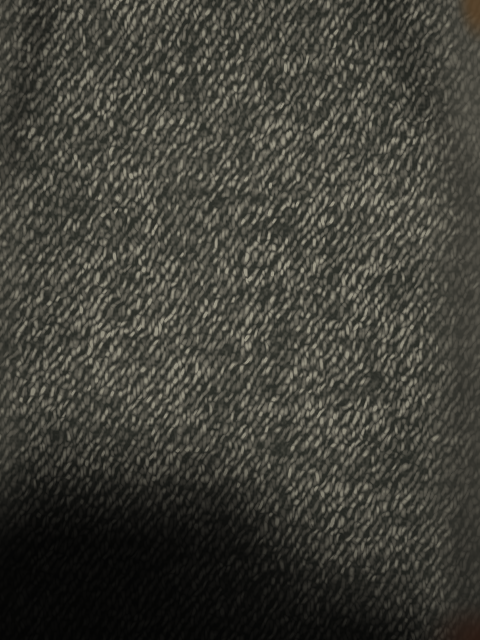
Write a Shadertoy shader that draws this texture.

```glsl
// Worn grey denim: a steep twill of pale, blocky stitches over dark yarn.
// Stitches are soft blobs on a sheared, wandering grid, with random wear per
// stitch and thread; broad light, folds and a lower shadow are laid on top.

float hash(vec2 p) {
    return fract(sin(dot(p, vec2(127.1, 311.7))) * 4375.85);
}

// Broad uneven wear from layered sines, about -1 to 1
float clouds(vec2 p) {
    float sum = 0.0, amp = 0.5;
    for (int i = 0; i < 4; i++) {
        sum += amp * sin(p.x + 1.7 * sin(p.y * 0.8)) * cos(p.y + 1.3 * sin(p.x * 0.7));
        p = mat2(1.2, 1.4, -1.4, 1.2) * p + 2.3;
        amp *= 0.65;
    }
    return sum;
}

// Fibre grain, smooth between lattice points
float fibre(vec2 p) {
    vec2 cell = floor(p), f = fract(p);
    f = f * f * (3.0 - 2.0 * f);
    return mix(mix(hash(cell), hash(cell + vec2(1, 0)), f.x),
               mix(hash(cell + vec2(0, 1)), hash(cell + vec2(1, 1)), f.x), f.y);
}

// Brightness of the pale stitches; each column is shifted up a third
float twill(vec2 p) {
    vec2 pitch = vec2(0.0068, 0.0275);
    float column = floor(p.x / pitch.x);
    float stitch = 0.0;
    for (int i = -1; i <= 1; i++) {
        float c = column + float(i);
        float row = floor(p.y / pitch.y - c / 3.0);
        for (int j = -1; j <= 1; j++) {
            vec2 id = vec2(c, row + float(j));
            vec2 jitter = vec2(hash(id + 3.7), hash(id + 8.1)) - 0.5;
            vec2 center = pitch * vec2(c + 0.5, id.y + 0.5 + c / 3.0);
            vec2 d = p - center - jitter * vec2(0.0036, 0.0095);
            // Lean a little, less than the twill line
            float lean = 0.30 + 0.7 * (hash(id + 5.3) - 0.5);
            d = mat2(cos(lean), sin(lean), -sin(lean), cos(lean)) * d;
            d /= vec2(0.0034 + 0.0014 * hash(id + 6.6), 0.0062 + 0.0050 * hash(id + 1.9));
            // Fourth powers give blocky ends
            d *= d;
            float body = exp(-0.5 * (d.x + d.y) - 0.6 * dot(d, d));
            // Wear differs by stitch, by warp thread and by weft thread
            float weft = floor(center.y * 105.0);
            float wear = 0.36 + 0.68 * hash(id)
                + 0.34 * (hash(vec2(c, floor(center.y * 6.0))) - 0.5)
                + 0.36 * (hash(vec2(floor(center.x * 9.0), weft)) - 0.5)
                + 0.20 * clouds(center * 23.0);
            stitch = max(stitch, body * wear);
        }
    }
    return stitch;
}

// Broad light on the cloth
float lighting(vec2 p) {
    vec2 fromCenter = p - vec2(0.53, 0.85);
    float light = 1.08 - 0.45 * dot(fromCenter, fromCenter);
    // Soft folds near the upper left and the right side
    float leftFold = (p.x - 0.02 - 0.22 * (p.y - 1.0)) / 0.035;
    light -= 0.22 * exp(-leftFold * leftFold) * smoothstep(0.85, 1.05, p.y);
    float rightFold = (p.x - 0.97 + 0.45 * max(p.y - 0.95, 0.0)) / 0.05;
    light -= 0.16 * exp(-rightFold * rightFold);
    // Curved shadow, deepest at the lower left
    float edge = 0.43 - 0.8 * (p.x - 0.25) * (p.x - 0.25) + 0.015 * sin(p.x * 17.0);
    float shade = smoothstep(edge - 0.23, edge + 0.07, p.y);
    float deep = 0.12 + 0.45 * smoothstep(0.25, 0.90, p.x) * smoothstep(-0.1, 0.2, p.y);
    return light * mix(deep, 1.0, shade);
}

void mainImage(out vec4 fragColor, in vec2 fragCoord) {
    vec2 p = fragCoord / iResolution.x;
    float top = iResolution.y / iResolution.x;

    // Cloth bends gently and single threads wander
    vec2 cloth = p + 0.010 * vec2(sin(p.y * 4.3 + 1.0) + 0.3 * sin(p.y * 13.0 + p.x * 6.0),
                                  sin(p.x * 5.1) + 0.3 * sin(p.x * 15.0 + p.y * 4.0));
    cloth += vec2(0.005, 0.009) * (vec2(fibre(p * 48.0), fibre(p * 55.0 + 70.0)) - 0.5);
    float stitch = twill(cloth);
    float grain = 0.6 * fibre(p * vec2(250.0, 210.0))
                + 0.4 * fibre(p * vec2(70.0, 190.0) + 31.0) - 0.5;

    // Side edges fall out of focus
    float blur = 0.60 * smoothstep(0.84, 1.0, p.x)
               + 0.30 * smoothstep(0.08, 0.0, p.x);
    stitch = mix(stitch, 0.38, blur);
    grain *= 1.0 - blur;

    // Dark yarn, worn grey and pale thread
    vec3 darkYarn = vec3(0.165, 0.172, 0.150);
    vec3 wornGrey = vec3(0.345, 0.335, 0.298);
    vec3 paleThread = vec3(0.570, 0.555, 0.490);
    float tone = stitch + 0.34 * grain + 0.06 * clouds(p * 9.0);
    vec3 color = mix(darkYarn, wornGrey, clamp(tone / 0.44 + 0.06, 0.0, 1.0));
    color = mix(color, paleThread, smoothstep(0.38, 1.10, tone));
    color *= lighting(p);

    // Warm background shows at the two right corners
    float upper = smoothstep(0.07, 0.02, length((p - vec2(1.0, top)) * vec2(1.3, 0.7)));
    float lower = smoothstep(0.12, 0.0, length((p - vec2(1.0, 0.0)) * vec2(0.9, 1.3)));
    color = mix(color, vec3(0.34, 0.25, 0.15), 0.8 * upper);
    color = mix(color, vec3(0.16, 0.09, 0.06), 0.8 * lower);

    fragColor = vec4(clamp(color, 0.0, 1.0), 1.0);
}
```
